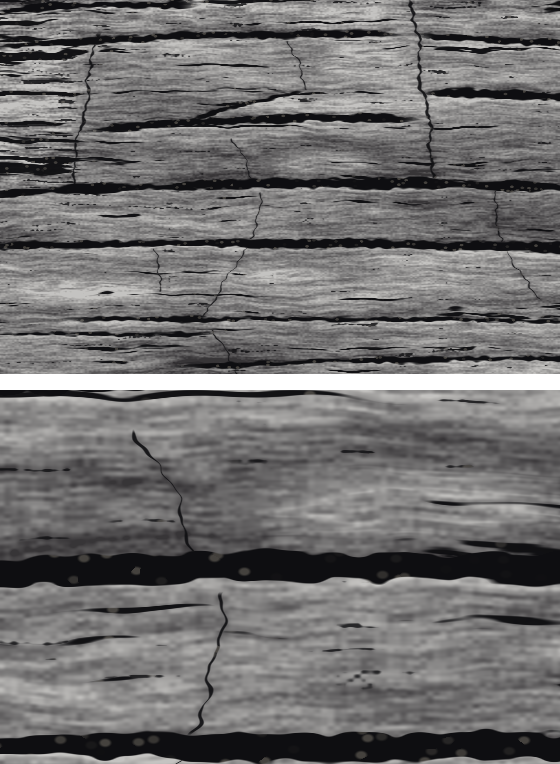
Top, the full canvas; bottom, a detail of the centre.
Reproduce this texture procedurally as a WebGL 2 fragment shader.

```glsl
#version 300 es
// Weathered grey timber boards with dark seams, cross cracks and worn pale patches.
precision highp float;
uniform vec2 u_resolution;
out vec4 outColor;

#define GRAIN_CONTRAST 0.70
#define CLOUD_CONTRAST 0.24
#define BASE_TONE 0.485
#define SEAM_SCALE 0.95
#define CRACK_WIDTH 0.0014
#define PATCH_STRENGTH 0.21
#define SPLIT_AMOUNT 0.27
#define DEBRIS_SCALE 95.0

const vec3 GAP = vec3(0.055, 0.055, 0.065);
const vec3 SHADE = vec3(0.24, 0.23, 0.24);
const vec3 WOOD = vec3(0.49, 0.485, 0.485);
const vec3 PALE = vec3(0.77, 0.765, 0.755);

// Seams: start height, bow, end height, half width; spans: start and end x.
const vec4 SEAMS[11] = vec4[11](
  vec4(.100, .004, .105, .007), vec4(.145, .004, .140, .007),
  vec4(.335, .018, .328, .012), vec4(.468, .030, .490, .013),
  vec4(.645, .018, .680, .010), vec4(.675, .006, .757, .007),
  vec4(.750, .003, .735, .010), vec4(.865, .018, .905, .009),
  vec4(.905, .000, .875, .011), vec4(.015, .010, .040, .008),
  vec4(.950, .015, .985, .010));
const vec2 SPANS[11] = vec2[11](
  vec2(-.2, .60), vec2(.08, 1.7), vec2(-.2, 1.7), vec2(-.2, 1.7),
  vec2(.18, 1.16), vec2(.50, .82), vec2(1.10, 1.7), vec2(-.1, 1.13),
  vec2(1.09, 1.7), vec2(.40, 1.7), vec2(-.2, .55));

// Cross cracks: bottom x, top x, bottom y, top y.
const vec4 CRACKS[10] = vec4[10](
  vec4(1.165, 1.10, .52, 1.0), vec4(.185, .26, .48, .91),
  vec4(1.333, 1.33, .34, .49), vec4(.53, .67, .14, .345),
  vec4(.67, .70, .36, .485), vec4(.63, .57, .0, .12),
  vec4(.43, .41, .22, .335), vec4(1.45, 1.34, .20, .335),
  vec4(.68, .62, .51, .63), vec4(.82, .77, .76, .89));

// Worn patches: centre and radii.
const vec4 PATCHES[5] = vec4[5](
  vec4(.22, .225, .20, .034), vec4(.76, .265, .15, .022),
  vec4(.87, .565, .14, .030), vec4(.87, .715, .24, .030),
  vec4(.98, .845, .13, .050));

float hash(vec2 p) {
  return fract(sin(dot(p, vec2(127.1, 311.7))) * 43758.5);
}

float noise(vec2 p) {
  vec2 i = floor(p), f = fract(p);
  f = f * f * (3.0 - 2.0 * f);
  vec2 e = vec2(0, 1);
  return mix(mix(hash(i), hash(i + e.yx), f.x),
             mix(hash(i + e), hash(i + e.yy), f.x), f.y);
}

float wiggle(float t, float seed) {
  return 0.5 * sin(t * 23.0 + seed) + 0.3 * sin(t * 61.0 + seed * 2.3)
       + 0.2 * sin(t * 157.0 + seed * 4.1);
}

// Cellular grit: x is the distance to the nearest grain, y its random value.
vec2 grit(vec2 p) {
  vec2 cell = floor(p), best = vec2(9.0, 0.0);
  for (int k = 0; k < 9; k++) {
    vec2 c = cell + vec2(k % 3 - 1, k / 3 - 1);
    float d = length(c + vec2(hash(c), hash(c + 37.0)) - p);
    if (d < best.x) best = vec2(d, hash(c + 71.0));
  }
  return best;
}

void main() {
  vec2 p = gl_FragCoord.xy / u_resolution.y;
  float soft = 1.0 / u_resolution.y;

  // Grain stretched along the boards, roughest at the upper left and the top
  float rough = smoothstep(.25, .16, p.x) * smoothstep(.46, .53, p.y);
  rough = max(rough, 0.65 * smoothstep(.88, .98, p.y));
  vec2 g = p + vec2(0.0, 0.007 * wiggle(p.x * 0.35, p.y * 9.0));
  float fine = noise(g * vec2(28.0, 250.0));
  float streak = noise(g * vec2(8.0, 110.0) + 19.0);
  float broad = noise(g * vec2(3.5, 24.0) + 43.0);
  float speck = noise(p * vec2(170.0, 260.0));
  float cloud = noise(p * vec2(2.3, 7.0) + 5.0);
  float grain = 0.30 * fine + 0.27 * streak + 0.25 * broad + 0.18 * speck - 0.5;
  float tone = BASE_TONE + GRAIN_CONTRAST * (1.0 + 0.5 * rough) * grain
             + CLOUD_CONTRAST * (cloud - 0.5) + 0.07 * rough + 0.05 * (p.y - 0.5);

  // Worn patches with feathered grain edges
  for (int i = 0; i < PATCHES.length(); i++) {
    vec2 q = (p - PATCHES[i].xy) / PATCHES[i].zw;
    float worn = smoothstep(1.1, 0.7, length(q) + 0.9 * (streak - 0.5) + 0.5 * (fine - 0.5));
    tone += PATCH_STRENGTH * worn * (0.6 + 0.5 * fine);
  }

  // Long seams, with a lit lip below and shade above
  float gap = 0.0;
  for (int i = 0; i < SEAMS.length(); i++) {
    vec4 s = SEAMS[i];
    float seed = float(i) * 3.7;
    float t = (p.x - SPANS[i].x) / (SPANS[i].y - SPANS[i].x);
    float ends = smoothstep(0.0, 0.12, t) * smoothstep(1.0, 0.9, t);
    float d = p.y - mix(s.x, s.z, t) - 4.0 * s.y * t * (1.0 - t) - 0.003 * wiggle(p.x * 0.6, seed);
    float w = s.w * SEAM_SCALE * ends * (0.45 + 0.9 * noise(vec2(p.x * 8.0, seed)));
    float edge = abs(d) - w + 0.008 * ends * (noise(p * vec2(50.0, 150.0) + seed) - 0.5);
    gap = max(gap, ends * smoothstep(soft, -soft, edge));
    float reach = max(edge, 0.0);
    tone += ends * (d < 0.0 ? 0.17 * exp(-reach * 110.0) : -0.13 * exp(-reach * 55.0));
  }

  // Jagged cracks across the grain; the first two are open joints
  for (int i = 0; i < CRACKS.length(); i++) {
    vec4 c = CRACKS[i];
    float t = (p.y - c.z) / (c.w - c.z);
    float inside = smoothstep(-0.02, 0.02, t) * smoothstep(1.02, 0.98, t);
    float jag = 0.011 * wiggle(p.y * 1.3, float(i) * 5.1) + 0.006 * (noise(p * vec2(20.0, 130.0)) - 0.5);
    float d = abs(p.x - mix(c.x, c.y, t) - jag);
    float w = CRACK_WIDTH * (i < 2 ? 2.5 : 1.0) * (0.2 + 1.4 * noise(vec2(p.y * 90.0, i)));
    gap = max(gap, 0.9 * inside * smoothstep(soft, -soft, d - w));
    tone -= 0.08 * inside * exp(-d * 130.0);
  }

  // Long and short splits that follow the grain
  float level = SPLIT_AMOUNT * (0.42 + 0.75 * rough);
  float split = noise(g * vec2(3.2, 85.0) + 81.0) + 0.22 * (fine - 0.5);
  float sliver = noise(g * vec2(11.0, 150.0) + 57.0) + 0.15 * (speck - 0.5);
  gap = max(gap, 0.97 * smoothstep(level, level - 0.08, split));
  gap = max(gap, 0.8 * smoothstep(level * 0.8, level * 0.8 - 0.09, sliver));

  // Tone to wood colour, then grit lying in the gaps
  vec3 color = mix(SHADE * 0.9, WOOD, clamp((tone - 0.22) / 0.27, 0.0, 1.0));
  color = mix(color, PALE, clamp((tone - 0.49) / 0.27, 0.0, 1.0));
  vec2 stone = grit(p * vec2(0.7, 1.0) * DEBRIS_SCALE);
  float pebble = smoothstep(0.45, 0.2, stone.x) * smoothstep(0.75, 0.95, stone.y);
  vec3 hollow = mix(GAP, WOOD * vec3(0.85, 0.82, 0.75), 0.6 * pebble);
  outColor = vec4(mix(color, hollow, gap), 1.0);
}
```
